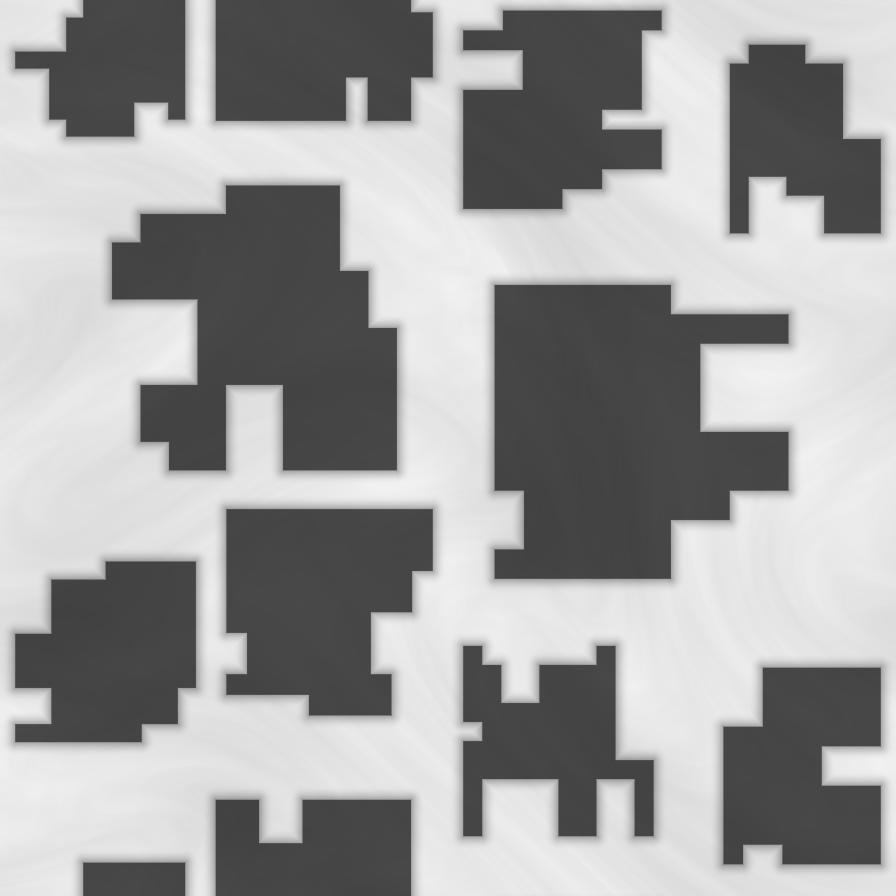
A Shadertoy shader for this pattern:

```glsl
const float TAU = 6.283185;
const float GRID = 10.0;         // cells across one island
const float BIG_BAND = 0.36;     // height of the band holding a large island
const float SHADOW_REACH = 0.016;

float hash(vec3 p) {
    p = fract(p * 0.1031 + 0.317);
    p += dot(p, p.zyx + 31.32);
    return fract((p.x + p.y) * p.z);
}

// Layered sines, warped and turned by an integer matrix so they wrap
float clouds(vec2 uv) {
    vec2 w = TAU * uv;
    float sum = 0.0, amplitude = 1.0;
    for (int i = 0; i < 7; i++) {
        float phase = 1.7 * float(i);
        w += 0.7 * sin(w.yx + vec2(phase, phase + 2.1));
        w = mat2(1.0, 1.0, -1.0, 2.0) * w;
        sum += amplitude * sin(w.x + phase) * cos(w.y - phase);
        amplitude *= 0.62;
    }
    return sum;
}

// Cells bitten out of one side, constant along short runs
float biteDepth(float along, float side, vec2 seed) {
    float runLength = 1.4 + 1.2 * hash(vec3(seed, side + 20.0));
    float run = floor(along / runLength + hash(vec3(seed, side + 30.0)));
    float h = hash(vec3(seed + run * vec2(3.0, 7.0), side + 40.0));
    return floor(4.0 * h * h);
}

bool isFilled(vec2 cell, vec2 seed) {
    if (min(cell.x, cell.y) < 0.0 || max(cell.x, cell.y) >= GRID) return false;
    if (hash(vec3(seed, 9.0)) < 0.5) cell = cell.yx;
    float core = clamp(cell.x, 3.0, GRID - 4.0);   // keeps corners connected
    vec2 low = vec2(biteDepth(cell.y, 0.0, seed), biteDepth(core, 1.0, seed));
    vec2 high = vec2(biteDepth(cell.y, 2.0, seed), biteDepth(core, 3.0, seed));
    return all(greaterThanEqual(cell, low)) && all(lessThan(cell, GRID - high));
}

// Signed distance to the blocky outline in cells, limited to one cell
float islandDistance(vec2 p, vec2 seed) {
    float toFilled = 1.0, toEmpty = 1.0;
    for (int y = -1; y <= 1; y++)
    for (int x = -1; x <= 1; x++) {
        vec2 cell = floor(p) + vec2(x, y);
        float d = length(max(abs(p - cell - 0.5) - 0.5, 0.0));
        if (isFilled(cell, seed)) toFilled = min(toFilled, d);
        else toEmpty = min(toEmpty, d);
    }
    return toFilled - toEmpty;
}

// Two staggered columns, each with one large island and two rows of two small ones
float islands(vec2 uv) {
    float column = floor(fract(uv.x) * 2.0);
    vec2 p = vec2(fract(uv.x * 2.0) * 0.5, fract(uv.y - 0.454 + 0.116 * column));
    vec2 seed = vec2(column * 5.0 + 1.0, 2.0);
    vec2 center = vec2(0.284 - 0.068 * column, 0.5 * BIG_BAND);
    float size = 0.318 + 0.01 * column;

    if (p.y >= BIG_BAND) {
        float rowHeight = 0.5 * (1.0 - BIG_BAND);
        float row = floor((p.y - BIG_BAND) / rowHeight);
        float split = 0.25 + 0.06 * (hash(vec3(column, row, 5.0)) - 0.5);
        float isRight = step(split, p.x);
        float slotWidth = mix(split, 0.5 - split, isRight);
        seed += vec2(row + 1.0, isRight * 3.0 + 4.0);
        size = slotWidth - 0.034;
        float slack = rowHeight - size - 0.032;
        float lift = slack * (hash(vec3(seed, 6.0)) - 0.5);
        center = vec2(isRight * split + 0.5 * slotWidth,
                      BIG_BAND + (row + 0.5) * rowHeight + lift);
    }
    float cellSize = size / GRID;
    return islandDistance((p - center) / cellSize + 0.5 * GRID, seed) * cellSize;
}

void mainImage(out vec4 fragColor, in vec2 fragCoord) {
    vec2 uv = fragCoord / iResolution.xy;
    float pixel = 1.0 / min(iResolution.x, iResolution.y);
    float haze = clouds(uv);
    float d = islands(uv);

    // Pale ground with a soft shadow around each island
    float nearness = clamp(1.0 - max(d, 0.0) / SHADOW_REACH, 0.0, 1.0);
    float ground = (0.902 + 0.03 * haze) * (1.0 - 0.3 * nearness * nearness);
    float slate = 0.271 + 0.009 * haze;

    float shade = mix(slate, ground, smoothstep(-0.7 * pixel, 0.7 * pixel, d));
    fragColor = vec4(vec3(shade), 1.0);
}
```
